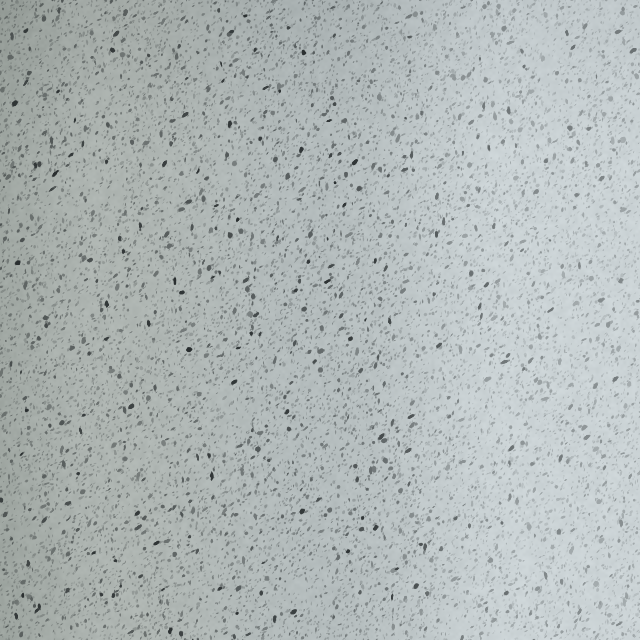
Give the GLSL for this texture, as a WebGL 1 fragment shader.

```glsl
precision highp float;
uniform vec2 u_resolution;

// Base sheen, left to right
const vec3 EDGE_GREY = vec3(0.610, 0.640, 0.620);
const vec3 LEFT_GREY = vec3(0.685, 0.712, 0.698);
const vec3 MID_GREY = vec3(0.710, 0.742, 0.745);
const vec3 RIGHT_GREY = vec3(0.798, 0.830, 0.840);
const vec3 SPECK_COLOR = vec3(0.150, 0.170, 0.175);

// Speck layers: cells across the canvas, radius, chance per cell
const vec3 FINE = vec3(150.0, 0.0014, 0.60);
const vec3 MEDIUM = vec3(95.0, 0.0022, 0.42);
const vec3 COARSE = vec3(50.0, 0.0033, 0.32);
// Weakest and strongest opacity of each layer
const vec2 FINE_INK = vec2(0.14, 0.45);
const vec2 MEDIUM_INK = vec2(0.20, 0.65);
const vec2 COARSE_INK = vec2(0.40, 0.98);

const float SPECK_ANGLE = 1.05;
const float ANGLE_SPREAD = 1.5;
const float MAX_STRETCH = 1.65;
const float EDGE_SOFTNESS = 0.0011;
const float RAGGEDNESS = 0.0016;
const float RAGGED_SCALE = 300.0;
const float CLUSTER_SCALE = 28.0;
const float GLARE_FADE = 0.42;
const float TOP_SHADE = 0.045;
const float MOTTLE = 0.022;

float hash(vec2 p) {
  vec3 q = fract(p.xyx * vec3(0.1031, 0.1030, 0.0973));
  q += dot(q, q.yzx + 33.33);
  return fract((q.x + q.y) * q.z);
}

float noise(vec2 p) {
  vec2 cell = floor(p);
  vec2 f = fract(p);
  f = f * f * (3.0 - 2.0 * f);
  float low = mix(hash(cell), hash(cell + vec2(1.0, 0.0)), f.x);
  float high = mix(hash(cell + vec2(0.0, 1.0)), hash(cell + vec2(1.0, 1.0)), f.x);
  return mix(low, high, f.y);
}

// Opacity of scattered, slanted, ragged ellipses
float specks(vec2 p, vec3 layer, vec2 ink, float ragged, float soft, float seed) {
  vec2 home = floor(p * layer.x);
  float cover = 0.0;
  for (int j = -1; j <= 1; j++) {
    for (int i = -1; i <= 1; i++) {
      vec2 cell = home + vec2(float(i), float(j));
      vec2 key = cell + seed;
      vec2 jitter = vec2(hash(key + 11.3), hash(key + 47.9));
      vec2 center = (cell + jitter) / layer.x;
      float cluster = mix(0.55, 1.45, noise(center * CLUSTER_SCALE + seed));
      float present = step(hash(key + 83.1), layer.z * cluster);

      float angle = SPECK_ANGLE + (hash(key + 131.7) - 0.5) * ANGLE_SPREAD;
      vec2 axis = vec2(cos(angle), sin(angle));
      vec2 d = p - center;
      float stretch = mix(1.0, MAX_STRETCH, hash(key + 171.3));
      vec2 local = vec2(dot(d, axis) / stretch, dot(d, vec2(-axis.y, axis.x)) * stretch);
      float radius = layer.y * mix(0.65, 1.3, hash(key + 211.9));
      float edge = length(local) - radius + ragged;

      float tone = hash(key + 257.5);
      float opacity = mix(ink.x, ink.y, tone * tone);
      cover = max(cover, present * opacity * (1.0 - smoothstep(-soft, soft, edge)));
    }
  }
  return cover;
}

// Smooth light falling from the right
vec3 sheen(vec2 p) {
  float drift = p.x + 0.04 * (noise(p * 2.5) - 0.5);
  vec3 color = mix(EDGE_GREY, LEFT_GREY, smoothstep(-0.06, 0.18, drift));
  color = mix(color, MID_GREY, smoothstep(0.18, 0.52, drift));
  color = mix(color, RIGHT_GREY, smoothstep(0.50, 0.80, drift));
  return color - TOP_SHADE * smoothstep(0.72, 1.05, p.y);
}

void main() {
  vec2 p = gl_FragCoord.xy / u_resolution;
  float soft = max(EDGE_SOFTNESS, 0.6 / min(u_resolution.x, u_resolution.y));
  float ragged = (noise(p * RAGGED_SCALE) - 0.5) * RAGGEDNESS;

  // Base with faint mottling
  vec3 color = sheen(p);
  color += MOTTLE * (noise(p * 210.0 + 5.0) + noise(p * 90.0) - 1.0);

  // Specks, paler under the glare
  float fine = specks(p, FINE, FINE_INK, ragged * 0.5, soft, 17.0);
  float medium = specks(p, MEDIUM, MEDIUM_INK, ragged, soft, 401.0);
  float coarse = specks(p, COARSE, COARSE_INK, ragged * 1.3, soft, 809.0);
  float cover = max(max(fine, medium), coarse);
  cover *= 1.0 - GLARE_FADE * smoothstep(0.48, 0.85, p.x);

  gl_FragColor = vec4(mix(color, SPECK_COLOR, cover), 1.0);
}
```
